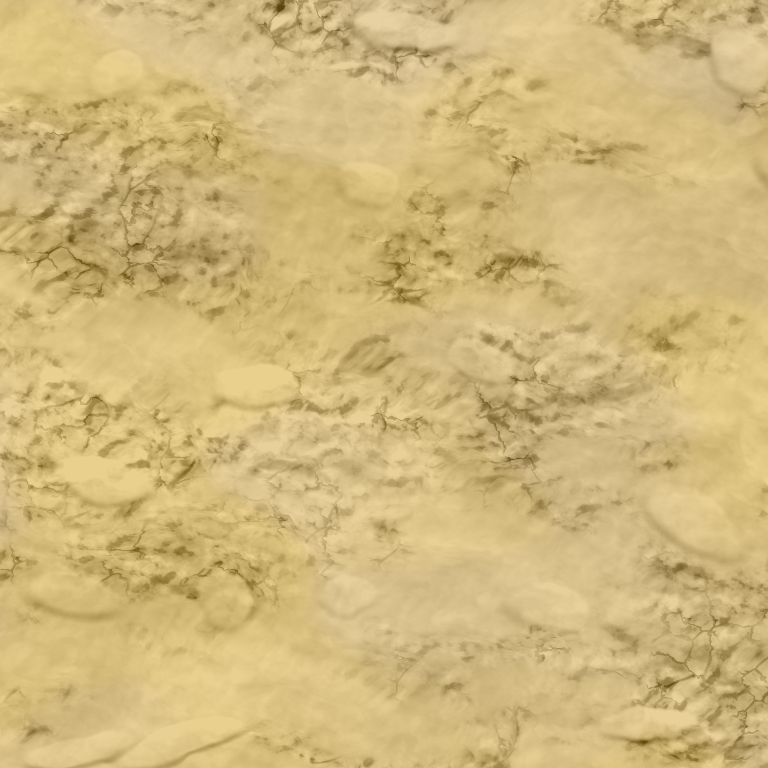
Write a WebGL 2 fragment shader that draws this texture.

```glsl
#version 300 es
precision highp float;

uniform vec2 u_resolution;
out vec4 fragColor;

vec2 hash2(vec2 p) {
    vec3 q = fract(p.xyx * vec3(0.1031, 0.1030, 0.0973));
    q += dot(q, q.yzx + 33.33);
    return fract((q.xx + q.yz) * q.zy);
}

mat2 rotation(float a) {
    return mat2(cos(a), sin(a), -sin(a), cos(a));
}

// Soft cellular noise: random cell values blended by distance, -1 to 1
float softCells(vec2 p) {
    vec2 cell = floor(p);
    float sum = 0.0, total = 0.0;
    for (int y = -1; y <= 1; y++)
    for (int x = -1; x <= 1; x++) {
        vec2 id = cell + vec2(x, y);
        vec2 d = id + hash2(id) - p;
        float weight = exp(-7.0 * dot(d, d));
        sum += weight * (2.0 * hash2(id + 57.0).x - 1.0);
        total += weight;
    }
    return sum / total;
}

float layered(vec2 p) {
    float sum = 0.0, amp = 0.55;
    for (int i = 0; i < 4; i++) {
        sum += amp * softCells(p);
        p = rotation(0.35) * p * 1.9 + 17.3;
        amp *= 0.58;
    }
    return sum;
}

// Gap between nearest and second nearest cell centre, zero on borders
float cellBorder(vec2 p) {
    vec2 cell = floor(p);
    float near = 8.0, next = 8.0;
    for (int y = -1; y <= 1; y++)
    for (int x = -1; x <= 1; x++) {
        vec2 id = cell + vec2(x, y);
        float d = length(id + hash2(id + 9.0) - p);
        next = min(next, max(near, d));
        near = min(near, d);
    }
    return next - near;
}

// Half-buried stones: x is cover, y is light and shadow
vec2 stones(vec2 p) {
    vec2 grid = vec2(5.0, 7.0), cell = floor(p * grid), result = vec2(0.0);
    for (int y = -1; y <= 1; y++)
    for (int x = -1; x <= 1; x++) {
        vec2 id = cell + vec2(x, y), r = hash2(id + 31.0);
        if (hash2(id + 83.0).x > 0.42) continue;
        vec2 q = p - (id + 0.2 + 0.6 * hash2(id + 5.0)) / grid;
        q = rotation(r.x * 1.1 - 0.45) * q;
        q /= mix(vec2(0.035, 0.016), vec2(0.085, 0.037), r.yx);
        float d = length(q) - 1.0;
        float cover = smoothstep(0.1, -0.15, d);
        float under = smoothstep(0.32, 0.0, abs(d - 0.04)) * smoothstep(-0.1, -0.9, q.y);
        float dome = cover * (0.03 + 0.035 * q.y);
        result.x = max(result.x, cover);
        result.y += dome - 0.12 * under * (0.4 + r.y);
    }
    return result;
}

void main() {
    vec2 uv = gl_FragCoord.xy / u_resolution.y;

    // Bend the ground, then tilt its beds down to the right
    vec2 p = uv + 0.012 * sin(uv.yx * vec2(17.0, 13.0) + 2.0 * sin(uv * 9.0));
    p += 0.006 * vec2(softCells(uv * 24.0), softCells(uv * 24.0 + 40.0));
    vec2 bed = rotation(0.2) * p;

    // Smooth drifts and crumbly zones
    float drift = layered(bed * vec2(4.0, 7.0) + 3.0);
    float rough = smoothstep(-0.14, 0.42, layered(bed * vec2(4.5, 8.0) + 61.0));
    vec2 stone = stones(p);
    rough *= 1.0 - 0.85 * stone.x;

    // Slopes lit from above
    vec2 lump = bed * vec2(13.0, 20.0);
    float slope = layered(lump) - layered(lump + vec2(-0.1, 0.32));
    vec2 grit = uv * vec2(44.0, 54.0) + 1.5 * drift;
    float fine = layered(grit);
    float crumb = fine - layered(grit + vec2(-0.25, 0.5));

    float tone = 0.842 + 0.075 * drift - 0.05 * rough + stone.y;
    tone += slope * mix(0.035, 0.09, rough);
    tone += fine * mix(0.025, 0.075, rough) + crumb * mix(0.012, 0.07, rough);

    // Dark pits and ledges
    tone -= 0.10 * rough * smoothstep(0.2, 0.65, -crumb);
    tone -= 0.09 * rough * smoothstep(0.22, 0.7, -slope);

    // Broken cracks around clods
    float broken = smoothstep(0.1, 0.55, softCells(p * 19.0 + 7.0));
    float crack = smoothstep(0.13, 0.02, cellBorder(p * vec2(23.0, 29.0) + 0.25 * fine));
    tone -= 0.17 * crack * broken * rough;

    // Sand colour, drifting between yellow and grey
    tone = clamp(tone, 0.36, 0.91);
    vec3 sand = vec3(tone, tone - 0.095, tone - 0.322);
    sand += vec3(-0.004, 0.0, 0.045) * softCells(bed * vec2(5.0, 8.0) + 90.0);
    fragColor = vec4(sand, 1.0);
}
```
